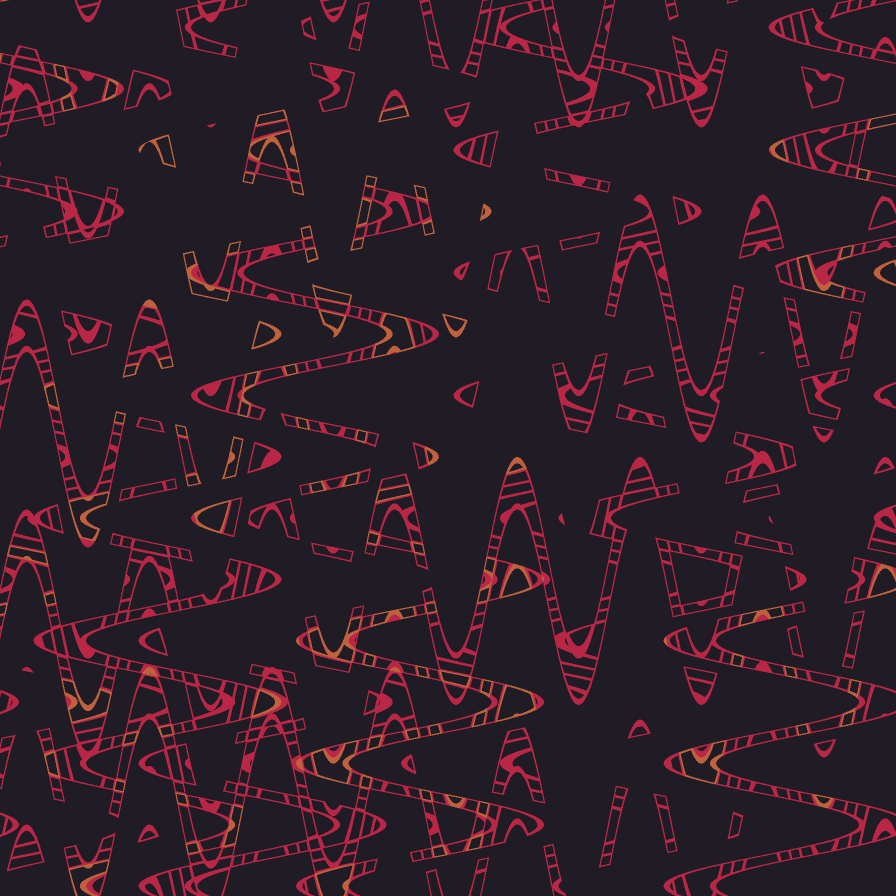
Give the GLSL for this background, as a WebGL 2 fragment shader.

```glsl
#version 300 es
precision highp float;

uniform vec2 u_resolution;
out vec4 outColor;

#define WAVE_PERIOD 0.1369
#define WAVE_HEIGHT 0.109
#define WAVE_CREST vec2(0.1667, 0.0796)
#define CELL_SIZE 0.0586
#define LINE_WIDTH 0.12
#define RUN_SPACING 22.0
#define RUN_LENGTH vec2(1.5, 8.5)
#define ACCENT_SHARE 0.1
#define SAMPLES 2
#define NIGHT vec3(0.12, 0.11, 0.145)
#define CRIMSON vec3(0.73, 0.15, 0.27)
#define AMBER vec3(0.75, 0.38, 0.24)

const float TAU = 6.28319;
const float GOLDEN = 0.618034;

float hash(vec2 p) {
    vec3 q = fract(vec3(p.xyx) * 0.1031);
    q += dot(q, q.yzx + 33.33);
    return fract((q.x + q.y) * q.z);
}

// Bend both axes by each other so straight grid lines become tall waves.
vec2 waveGrid(vec2 p) {
    vec2 phase = TAU * (p.yx - WAVE_CREST.yx) / WAVE_PERIOD;
    return (p - WAVE_HEIGHT * cos(phase)) / CELL_SIZE;
}

// One line of every pair carries a run of cells of random length.
bool inRun(float line, float along, float seed) {
    float pair = floor(line / 2.0);
    vec2 key = vec2(pair + 40.0, seed);
    float chosenLine = 2.0 * pair + step(0.5, hash(key));
    float start = fract(pair * GOLDEN + 0.15 * hash(key + 7.3) + seed * 0.137);
    float runLength = mix(RUN_LENGTH.x, RUN_LENGTH.y, hash(key + 19.7));
    float position = mod(along - floor(start * RUN_SPACING), RUN_SPACING);
    return line == chosenLine && position < runLength;
}

vec3 pattern(vec2 p) {
    vec2 grid = waveGrid(p);
    vec2 cell = floor(grid + 0.5);
    vec2 local = abs(grid - cell);

    bool occupied = inRun(cell.y, cell.x, 3.0) || inRun(cell.x, cell.y, 11.0);
    bool outline = max(local.x, local.y) > 0.5 - LINE_WIDTH;
    if (!occupied || !outline) return NIGHT;

    return hash(cell + 71.0) < ACCENT_SHARE ? AMBER : CRIMSON;
}

void main() {
    // Average a small grid of samples to smooth the edges.
    vec3 color = vec3(0.0);
    for (int y = 0; y < SAMPLES; y++) {
        for (int x = 0; x < SAMPLES; x++) {
            vec2 offset = (vec2(x, y) + 0.5) / float(SAMPLES) - 0.5;
            color += pattern((gl_FragCoord.xy + offset) / u_resolution.y);
        }
    }
    outColor = vec4(color / float(SAMPLES * SAMPLES), 1.0);
}
```
